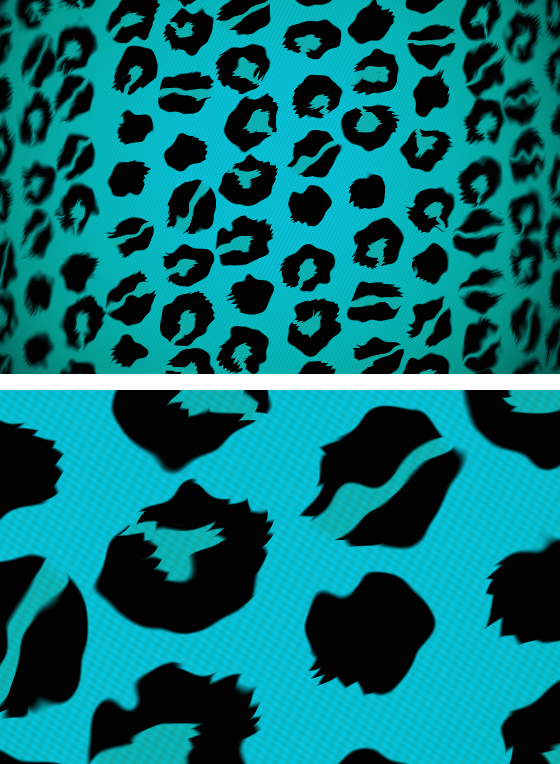
Top: the whole. Bottom: its middle third, enlarged.
Give the GLSL for this pattern, as a WebGL 1 fragment shader.

```glsl
precision highp float;
// Black leopard rosettes on turquoise woven cloth wrapped around a cylinder.

uniform vec2 u_resolution;

const vec3 INK = vec3(0.008, 0.009, 0.010);
const vec3 CLOTH_BRIGHT = vec3(0.03, 0.74, 0.82);
const vec3 CLOTH_MID = vec3(0.02, 0.70, 0.70);
const vec3 CLOTH_OUTER = vec3(0.02, 0.60, 0.55);
const vec3 CLOTH_DARK = vec3(0.01, 0.33, 0.29);
const vec3 CORE_TINT = vec3(0.06, 0.66, 0.62);

// Lengths are in canvas heights.
const vec2 LIGHT_CENTRE = vec2(-0.03, 0.06);
const float CYLINDER_RADIUS = 0.83;
const vec2 CELL = vec2(0.168, 0.150);
const vec2 SPOT_RADII = vec2(0.076, 0.059);
const float SIZE_SPREAD = 0.16;
const float JITTER = 0.20;
const float TILT = 0.55;
const float TILT_SPREAD = 0.7;
const float WOBBLE = 0.026;
const float TOOTH_LENGTH = 0.015;
const float TOOTH_PITCH = 0.014;
const float RING_SHARE = 0.56;
const float SPLIT_SHARE = 0.26;
const float WEAVE_PITCH = 0.0105;
const float WEAVE_DEPTH = 0.07;
const float EDGE_SHARP = 0.0022;
const float EDGE_BLURRED = 0.017;

float hash(vec2 p) {
  vec3 q = fract(vec3(p.xyx) * 0.1031);
  q += dot(q, q.yzx + 33.33);
  return fract((q.x + q.y) * q.z);
}

vec2 hash2(vec2 p) {
  return vec2(hash(p + 17.3), hash(p + 71.9));
}

float noise(vec2 p) {
  vec2 i = floor(p), f = fract(p);
  f = f * f * (3.0 - 2.0 * f);
  return mix(mix(hash(i), hash(i + vec2(1.0, 0.0)), f.x),
             mix(hash(i + vec2(0.0, 1.0)), hash(i + 1.0), f.x), f.y);
}

vec2 rotate(vec2 p, float a) {
  float c = cos(a), s = sin(a);
  return vec2(c * p.x + s * p.y, c * p.y - s * p.x);
}

float ellipse(vec2 p, vec2 radii) {
  return (length(p / radii) - 1.0) * min(radii.x, radii.y);
}

float capsule(vec2 p, vec2 end, float radius) {
  float t = clamp(dot(p, end) / dot(end, end), 0.0, 1.0);
  return length(p - end * t) - radius;
}

// Lopsided saw profile of uneven teeth, 0 to 1.
float teeth(float y, float seed) {
  float t = y / TOOTH_PITCH + 0.6 * noise(vec2(y * 40.0, seed));
  float f = fract(t);
  return min(f / 0.7, (1.0 - f) / 0.3) * (0.35 + 0.65 * hash(vec2(floor(t), seed)));
}

// x: distance to the ink, y: distance to the whole outline.
vec2 rosette(vec2 p, vec2 id) {
  float kind = hash(id + 5.1), seed = hash(id + 9.7) * 91.0;
  vec2 shape = hash2(id + 31.0);
  vec2 q = rotate(p, TILT + (shape.x - 0.5) * TILT_SPREAD);
  q += WOBBLE * (vec2(noise(p * 32.0 + seed), noise(p * 32.0 + seed + 40.0)) - 0.5);

  float saw = TOOTH_LENGTH * teeth(q.y, seed);
  float side = shape.y < 0.5 ? -1.0 : 1.0;
  vec2 rim = q + vec2(side * saw * smoothstep(-0.02, 0.04, side * q.x), 0.0);
  vec2 core = q + vec2(saw - 0.5 * TOOTH_LENGTH, 0.0);
  vec2 radii = SPOT_RADII * (1.0 + SIZE_SPREAD * (shape.yx - 0.5));

  if (kind > RING_SHARE + SPLIT_SHARE) {
    return vec2(ellipse(rim, radii * 0.80), 1.0);
  }
  float outline = ellipse(rim, radii);
  float cut;
  if (kind < RING_SHARE) {
    // Hollow centre with a channel that opens the ring.
    float a = 3.6 + 3.4 * (hash(id + 3.3) - 0.5);
    vec2 opening = vec2(cos(a), sin(a));
    cut = min(ellipse(core - 0.009 * opening, radii * 0.40),
              capsule(core, opening * 0.10, 0.009));
  } else {
    // Wedge that parts the spot in two.
    float slant = core.y + 0.25 * side * core.x;
    cut = abs(slant) - 0.008 - 0.16 * max(side * core.x, 0.0);
  }
  return vec2(max(outline, -cut), outline);
}

vec2 spots(vec2 p) {
  vec2 nearest = vec2(1.0);
  float column = floor(p.x / CELL.x);
  for (int i = -1; i <= 1; i++) {
    float c = column + float(i);
    float shift = 0.5 * mod(c, 2.0) + 0.25 * hash(vec2(c, 4.0));
    float row = floor(p.y / CELL.y - shift);
    for (int j = -1; j <= 1; j++) {
      vec2 id = vec2(c, row + float(j));
      vec2 centre = id + 0.5 + vec2(0.0, shift) + JITTER * (hash2(id) - 0.5);
      nearest = min(nearest, rosette(p - centre * CELL, id + 50.0));
    }
  }
  return nearest;
}

void main() {
  vec2 p = (gl_FragCoord.xy - 0.5 * u_resolution) / u_resolution.y;
  float bend = clamp(p.x / CYLINDER_RADIUS, -0.97, 0.97);
  vec2 cloth = vec2(CYLINDER_RADIUS * asin(bend), p.y + 0.03 * p.x * p.x);
  // Light falling off toward the borders.
  float r = length((p - LIGHT_CENTRE) * vec2(1.0, 0.95));
  vec3 color = mix(CLOTH_BRIGHT, CLOTH_MID, smoothstep(0.15, 0.58, r));
  color = mix(color, CLOTH_OUTER, smoothstep(0.45, 0.78, r));
  color = mix(color, CLOTH_DARK, smoothstep(0.68, 1.0, r));
  // Focus is lost where the cloth turns away.
  float defocus = smoothstep(0.35, 0.75, abs(p.x));
  float edge = max(mix(EDGE_SHARP, EDGE_BLURRED, defocus), 0.8 / u_resolution.y);
  vec2 d = spots(cloth);
  // Greener ring centres and fine weave.
  float inside = 1.0 - smoothstep(-0.012, 0.004, d.y);
  color = mix(color, CORE_TINT, 0.6 * inside * (1.0 - defocus));
  vec2 thread = 6.2832 * cloth / WEAVE_PITCH;
  float weave = sin(thread.x + 0.5 * thread.y) * sin(thread.y);
  color *= 1.0 + WEAVE_DEPTH * weave * vec3(-4.0, 0.7, 1.2) * (1.0 - defocus);
  color = mix(INK, color, smoothstep(-edge, edge, d.x));
  gl_FragColor = vec4(color, 1.0);
}
```
